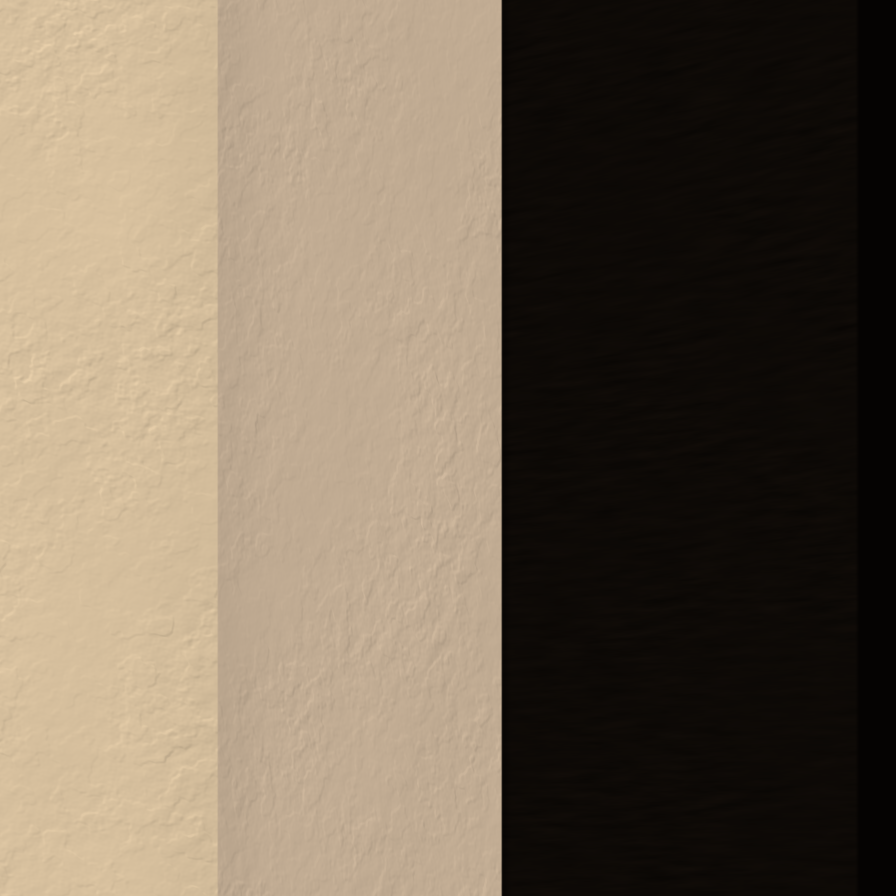
Give the GLSL for this texture, as a WebGL 2 fragment shader.

```glsl
#version 300 es
precision highp float;
// Two sunlit and shaded plaster faces beside a dark wood panel with fine slanted grain.

uniform vec2 u_resolution;
out vec4 fragColor;

// Vertical boundaries, in canvas units
const float CORNER_X = 0.243;
const float PANEL_X = 0.560;
const float RECESS_X = 0.957;

// Surface colours
const vec3 SUNLIT = vec3(0.842, 0.752, 0.618);
const vec3 SHADED = vec3(0.755, 0.672, 0.575);
const vec3 WOOD = vec3(0.052, 0.037, 0.024);
const vec3 GRAIN_TINT = vec3(0.060, 0.042, 0.030);
const vec3 RECESS = vec3(0.018, 0.011, 0.006);

// Relief and grain
const vec2 SUNLIT_SCALE = vec2(34.0, 40.0);
const vec2 SHADED_SCALE = vec2(58.0, 34.0);
const vec2 GRAIN_SCALE = vec2(17.0, 115.0);
const vec2 LIGHT_STEP = vec2(-0.0018, 0.0022);
const float SUNLIT_RELIEF = 0.20;
const float SHADED_RELIEF = 0.17;
const float GRAIN_STRENGTH = 0.55;

vec2 hashGradient(vec2 cell) {
  vec3 p = fract(vec3(cell.xyx) * vec3(0.1031, 0.1030, 0.0973));
  p += dot(p, p.yzx + 33.33);
  return fract((p.xx + p.yz) * p.zy) * 2.0 - 1.0;
}

float gradientNoise(vec2 p) {
  vec2 cell = floor(p);
  vec2 f = p - cell;
  vec2 w = f * f * f * (f * (f * 6.0 - 15.0) + 10.0);
  float a = dot(hashGradient(cell), f);
  float b = dot(hashGradient(cell + vec2(1, 0)), f - vec2(1, 0));
  float c = dot(hashGradient(cell + vec2(0, 1)), f - vec2(0, 1));
  float d = dot(hashGradient(cell + vec2(1, 1)), f - vec2(1, 1));
  return mix(mix(a, b, w.x), mix(c, d, w.x), w.y);
}

float fbm(vec2 p) {
  float sum = 0.0;
  float amplitude = 0.6;
  for (int i = 0; i < 4; i++) {
    sum += amplitude * gradientNoise(p);
    p = mat2(1.6, 0.9, -0.9, 1.6) * p + 17.3;
    amplitude *= 0.58;
  }
  return sum;
}

// Flat trowelled skin broken by rough, pitted ridges
float plasterHeight(vec2 p, vec2 scale) {
  vec2 q = p * scale + 50.0;
  float bumps = fbm(q);
  float ridges = smoothstep(-0.03, 0.12, fbm(q * 0.72 + 31.7));
  return bumps + 0.35 * ridges;
}

// Slope facing the light, stronger in scattered rough patches
float plasterShade(vec2 p, vec2 scale) {
  float slope = plasterHeight(p, scale) - plasterHeight(p + LIGHT_STEP, scale);
  float roughness = smoothstep(-0.30, 0.35, fbm(p * vec2(7.0, 4.5) + scale));
  return clamp(slope, -0.45, 0.35) * mix(0.35, 1.15, roughness);
}

vec3 sunlitPlaster(vec2 p) {
  float broad = 0.025 * fbm(p * 5.0 + 8.0);
  float cornerFalloff = 0.025 * smoothstep(0.12, CORNER_X, p.x);
  return SUNLIT * (1.0 + broad - cornerFalloff + SUNLIT_RELIEF * plasterShade(p, SUNLIT_SCALE));
}

vec3 shadedPlaster(vec2 p) {
  float broad = 0.025 * fbm(p * vec2(8.0, 3.0) + 21.0);
  float cornerShade = 0.035 * (1.0 - smoothstep(CORNER_X, CORNER_X + 0.07, p.x));
  return SHADED * (1.0 + broad - cornerShade + SHADED_RELIEF * plasterShade(p, SHADED_SCALE));
}

vec3 darkWood(vec2 p) {
  // Grain climbs to the right, more steeply near the top
  float tilt = mix(0.04, 0.24, smoothstep(0.1, 1.0, p.y));
  vec2 q = vec2(p.x, p.y - (p.x - PANEL_X) * tilt);
  float strands = fbm(q * GRAIN_SCALE + 11.0);
  float patches = 0.65 + 0.7 * smoothstep(-0.3, 0.4, fbm(p * vec2(5.0, 7.0)));
  float hue = fbm(p * 9.0 + 44.0);
  vec3 tint = GRAIN_TINT * (1.0 + hue * vec3(0.4, -0.1, -0.3));
  return max(WOOD + tint * strands * patches * GRAIN_STRENGTH, 0.0);
}

void main() {
  vec2 p = gl_FragCoord.xy / u_resolution;
  float soft = max(1.0 / u_resolution.x, 0.0013);

  float corner = smoothstep(-soft, soft, p.x - CORNER_X);
  vec3 color = mix(sunlitPlaster(p), shadedPlaster(p), corner);

  // Panel, with a narrow contact shadow at its left edge
  vec3 wood = darkWood(p);
  wood *= mix(0.6, 1.0, smoothstep(PANEL_X, PANEL_X + 0.012, p.x));
  wood = mix(wood, RECESS, smoothstep(-0.003, 0.003, p.x - RECESS_X));
  color = mix(color, wood, smoothstep(-soft, soft, p.x - PANEL_X));

  fragColor = vec4(clamp(color, 0.0, 1.0), 1.0);
}
```
